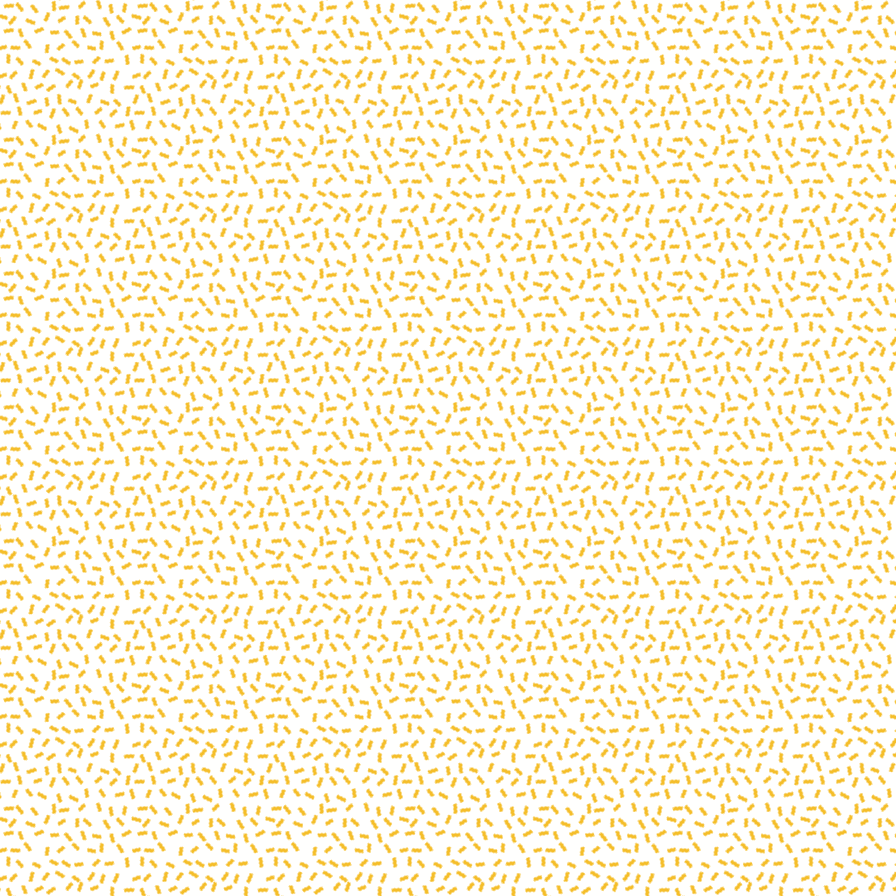
Give the GLSL for this pattern, as a three.js fragment shader.

```glsl
// Draws a repeating scatter of short golden dashes on white.
varying vec2 vUv;

const float PI = 3.14159265;
const vec3 PAPER = vec3(1.0, 1.0, 0.995);
const vec3 GOLD = vec3(0.96, 0.745, 0.165);

const float TILE_SIZE = 0.1493;            // width of one repeat
const vec2 GRID = vec2(9.0, 10.0);         // dashes per repeat; rows must be even
const vec2 DASH_HALF = vec2(0.0052, 0.00202);
const float CORNER = 0.0014;
const float JITTER = 0.0066;
const float SOFTNESS = 0.00195;            // width of the edge ramp

float hash(vec2 cell, float salt) {
  return fract(sin(dot(cell, vec2(127.1, 311.7)) + salt * 74.7) * 43758.5453);
}

vec2 rotate(vec2 p, float angle) {
  float c = cos(angle);
  float s = sin(angle);
  return vec2(c * p.x + s * p.y, c * p.y - s * p.x);
}

float roundedBox(vec2 p, vec2 halfSize, float radius) {
  vec2 q = abs(p) - halfSize + radius;
  return length(max(q, 0.0)) + min(max(q.x, q.y), 0.0) - radius;
}

// Dash with slightly lumpy, hand-cut sides
float dashDistance(vec2 p, vec2 halfSize, float phase) {
  float lump = 0.00028 * sin(p.x * 1500.0 + sign(p.y) * 1.3 + phase);
  return roundedBox(p, halfSize, CORNER) - lump;
}

// Distance to the nearest dash on a staggered, jittered grid
float scatterDistance(vec2 p, vec2 cellSize, vec2 repeatCount) {
  float nearest = 1.0;
  float baseRow = floor(p.y / cellSize.y);
  for (int j = -1; j <= 1; j++) {
    float row = baseRow + float(j);
    float stagger = 0.5 * mod(row, 2.0);
    float baseColumn = floor(p.x / cellSize.x - stagger);
    for (int i = -1; i <= 1; i++) {
      vec2 cell = vec2(baseColumn + float(i), row);
      vec2 id = mod(cell, repeatCount);
      vec2 offset = (vec2(hash(id, 1.0), hash(id, 2.0)) - 0.5) * JITTER;
      vec2 center = (cell + vec2(0.5 + stagger, 0.5)) * cellSize + offset;
      vec2 local = rotate(p - center, PI * hash(id, 3.0));
      vec2 halfSize = DASH_HALF * vec2(mix(0.9, 1.1, hash(id, 4.0)), 1.0);
      float d = dashDistance(local, halfSize, 2.0 * PI * hash(id, 5.0));
      nearest = min(nearest, d);
    }
  }
  return nearest;
}

void main() {
  float d = scatterDistance(vUv, TILE_SIZE / GRID, GRID);
  float ink = clamp(0.5 - d / SOFTNESS, 0.0, 1.0);
  gl_FragColor = vec4(mix(PAPER, GOLD, ink), 1.0);
}
```
